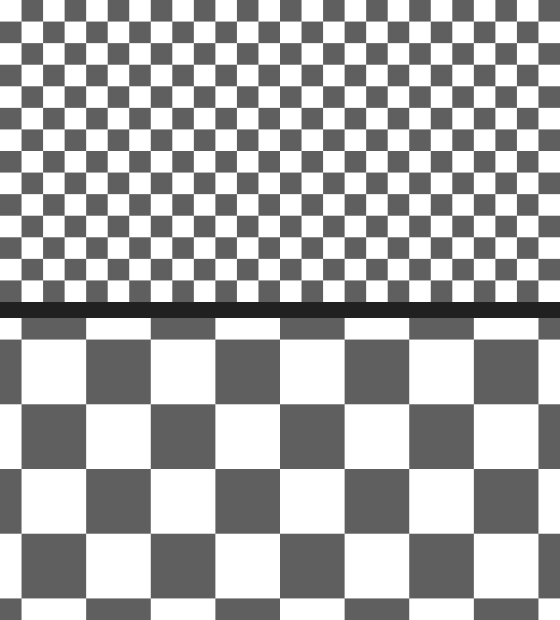
Top: the whole. Bottom: its middle third, enlarged.
Write a Shadertoy shader that draws this pattern.

```glsl
// Seamless checkerboard of grey and white squares, 13 by 7 repeats of two cells.

const vec2 REPEATS = vec2(13.0, 7.0);   // light/dark pairs across and down
const vec3 DARK = vec3(0.373);
const vec3 LIGHT = vec3(1.0);

// Integral of a square wave that is +1 on [0,1) and -1 on [1,2).
vec2 squareWaveIntegral(vec2 x) {
    return 1.0 - abs(mod(x, 2.0) - 1.0);
}

// Square wave averaged over a footprint of the given width.
vec2 filteredSquareWave(vec2 x, vec2 width) {
    vec2 halfWidth = 0.5 * width;
    return (squareWaveIntegral(x + halfWidth) - squareWaveIntegral(x - halfWidth)) / width;
}

void mainImage(out vec4 fragColor, in vec2 fragCoord) {
    // Cell coordinates: every repeat spans two cells.
    vec2 cellsPerPixel = 2.0 * REPEATS / iResolution.xy;
    vec2 cell = fragCoord * cellsPerPixel;

    // The product of both waves is +1 in dark cells and -1 in light ones.
    vec2 wave = filteredSquareWave(cell, cellsPerPixel);
    float darkness = 0.5 + 0.5 * wave.x * wave.y;

    fragColor = vec4(mix(LIGHT, DARK, darkness), 1.0);
}
```
